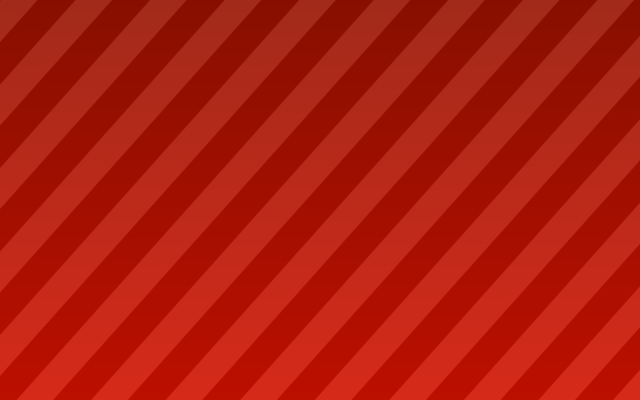
This pattern is drawn by a WebGL 1 fragment shader. Its source:

```glsl
precision highp float;
// Slanted pale stripes over a vertical red gradient.

uniform vec2 u_resolution;

// Lengths are fractions of the canvas height.
#define STRIPE_PERIOD 0.1864
#define STRIPE_WIDTH 0.0915
#define STRIPE_CENTER 0.0481
#define STRIPE_SLANT 0.893
#define TOP_COLOR vec3(0.532, 0.060, 0.0)
#define BOTTOM_COLOR vec3(0.735, 0.060, 0.0)
#define STRIPE_LIGHT vec3(0.103)

// Signed perpendicular distance to the nearest stripe, negative inside.
float stripeDistance(vec2 p) {
  float across = p.x + (1.0 - p.y) * STRIPE_SLANT - STRIPE_CENTER;
  float offset = (fract(across / STRIPE_PERIOD + 0.5) - 0.5) * STRIPE_PERIOD;
  float horizontal = abs(offset) - 0.5 * STRIPE_WIDTH;
  return horizontal / length(vec2(1.0, STRIPE_SLANT));
}

void main() {
  vec2 p = gl_FragCoord.xy / u_resolution.y;
  float pixel = 1.0 / u_resolution.y;

  // Background gradient
  vec3 color = mix(BOTTOM_COLOR, TOP_COLOR, p.y);

  // Stripes brighten the gradient evenly
  float coverage = 1.0 - smoothstep(-0.7 * pixel, 0.7 * pixel, stripeDistance(p));
  color += STRIPE_LIGHT * coverage;

  gl_FragColor = vec4(color, 1.0);
}
```
